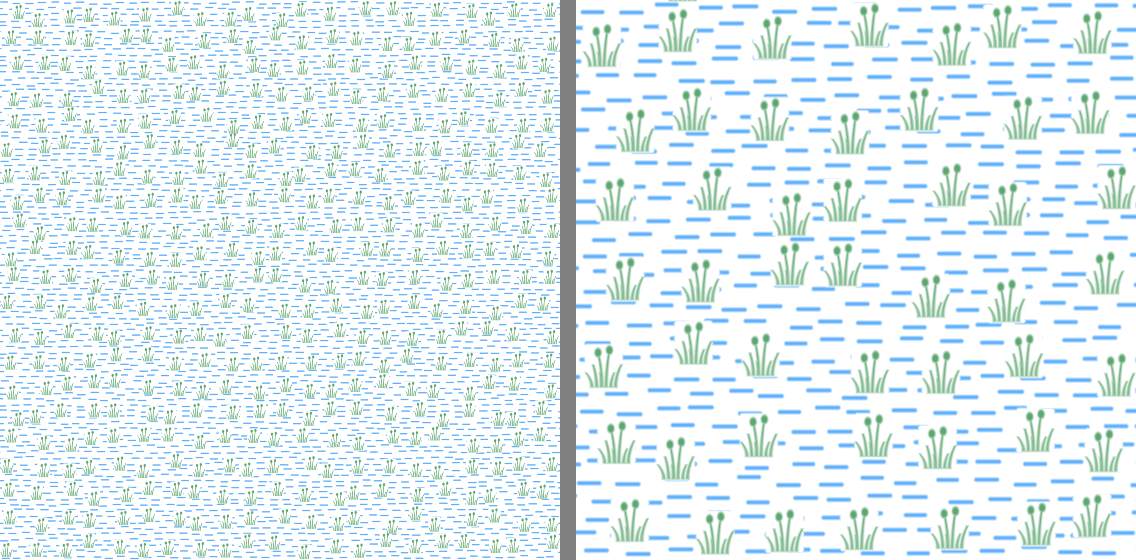
Left: the whole. Right: its middle third, enlarged.
Reproduce this pattern procedurally as a three.js fragment shader.

```glsl
// Marsh pattern: small green reed tufts scattered among short blue water dashes on white.
varying vec2 vUv;

const vec3 PAPER = vec3(1.0);
const vec3 WATER = vec3(0.37, 0.69, 0.99);
const vec3 REED_DARK = vec3(0.36, 0.65, 0.44);
const vec3 REED_LIGHT = vec3(0.52, 0.74, 0.58);

const float SOFT = 0.001;          // edge softness in canvas units
const float TUFT_CELLS = 21.0;     // tufts across the canvas
const float TUFT_SIZE = 0.0125;    // half height of a tuft
const vec2 DASH_CELLS = vec2(43.0, 96.0);

float hash(vec2 p) {
  return fract(sin(dot(p, vec2(127.1, 311.7))) * 43758.5453);
}

vec2 hash2(vec2 p) {
  return vec2(hash(p), hash(p + 57.3));
}

float fill(float d) {
  return 1.0 - smoothstep(-SOFT, SOFT, d);
}

// Tapered blade growing from y = -1 and bending towards its tip.
float blade(vec2 p, float baseX, vec2 tip, float width) {
  float t = clamp((p.y + 1.0) / (tip.y + 1.0), 0.0, 1.0);
  float x = mix(baseX, tip.x, t * t);
  float side = abs(p.x - x) - width * (1.0 - 0.5 * t);
  return max(side, max(p.y - tip.y, -1.0 - p.y));
}

// Oval seed head.
float seedHead(vec2 p, vec2 center, vec2 radius) {
  return (length((p - center) / radius) - 1.0) * radius.x;
}

// Stalk carrying a seed head.
float stalk(vec2 p, float baseX, vec2 top) {
  float stem = blade(p, baseX, top, 0.075);
  return min(stem, seedHead(p, top, vec2(0.16, 0.21)));
}

// Two stalks among a fan of blades; p is in tuft half heights.
float tuft(vec2 p) {
  float d = min(stalk(p, -0.08, vec2(-0.27, 0.66)),
                stalk(p, 0.12, vec2(0.27, 0.78)));
  for (int i = 0; i < 6; i++) {
    float k = float(i) / 2.5 - 1.0;
    float tipY = mix(-0.3, 0.08, mod(float(i), 2.0));
    d = min(d, blade(p, 0.56 * k, vec2(0.84 * k, tipY), 0.085));
  }
  return d;
}

float box(vec2 p, vec2 halfSize) {
  vec2 q = abs(p) - halfSize;
  return length(max(q, 0.0)) + min(max(q.x, q.y), 0.0);
}

// Jittered center of the tuft in a grid cell.
vec2 tuftCenter(vec2 cell) {
  return (cell + 0.5 + 0.52 * (hash2(cell) - 0.5)) / TUFT_CELLS;
}

// One dash per cell, with rows shifted at random.
float dashes(vec2 uv) {
  vec2 g = uv * DASH_CELLS;
  g.x += hash(vec2(floor(g.y), 9.2));
  vec2 cell = floor(g);
  vec2 jitter = (hash2(cell + 31.7) - 0.5) * vec2(0.28, 0.5);
  vec2 p = (fract(g) - 0.5 - jitter) / DASH_CELLS;
  float halfLength = mix(0.0055, 0.0066, hash(cell + 4.6));
  p.x -= clamp(p.x, -halfLength, halfLength);
  return length(p) - 0.00115;
}

void main() {
  vec2 home = floor(vUv * TUFT_CELLS);
  float reeds = 1.0;
  float clearing = 1.0;
  float heightInTuft = 0.0;

  // Nearest tuft and the clear ground around each one
  for (int j = -1; j <= 1; j++) {
    for (int i = -1; i <= 1; i++) {
      vec2 p = vUv - tuftCenter(home + vec2(float(i), float(j)));
      float d = tuft(p / TUFT_SIZE) * TUFT_SIZE;
      if (d < reeds) {
        reeds = d;
        heightInTuft = p.y / TUFT_SIZE;
      }
      clearing = min(clearing, box(p, vec2(0.0095, 0.0115)) - 0.002);
    }
  }

  // Water is cut away around the tufts, then reeds are laid on top
  float water = fill(max(dashes(vUv), -clearing));
  vec3 reedColor = mix(REED_LIGHT, REED_DARK, smoothstep(-1.0, 0.6, heightInTuft));
  vec3 color = mix(PAPER, WATER, water);
  color = mix(color, reedColor, fill(reeds));
  gl_FragColor = vec4(color, 1.0);
}
```
